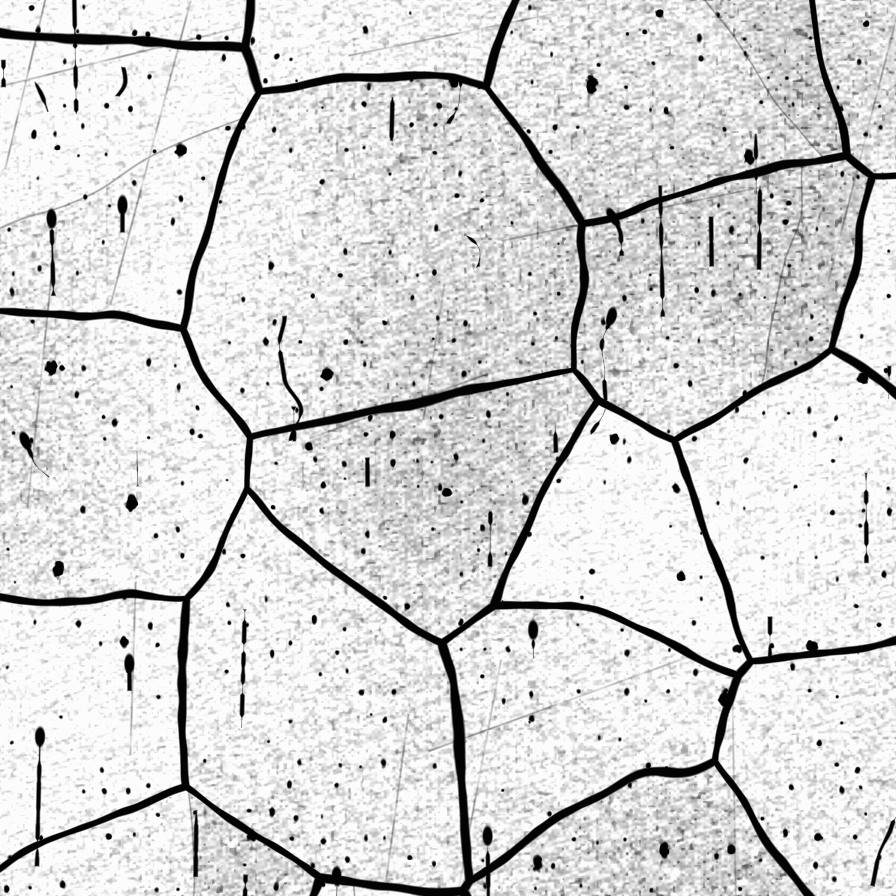
Write a WebGL 1 fragment shader that draws this texture.

```glsl
precision highp float;
// Etched metal under a microscope: white and grey grains with black boundaries.
// Grains are warped Voronoi cells; grey grit, twin bands, scratches, pits and
// broken, mostly vertical streaks are laid over them.
uniform vec2 u_resolution;

const float GRAINS = 3.5;       // grains across the canvas
const float BORDER = 0.0043;    // half width of a boundary
const float WHITE = 0.99;
const float INK = 0.01;

float hash(vec2 p) {
  return fract(sin(dot(p, vec2(127.1, 311.7))) * 43758.5453);
}

vec2 hash2(vec2 p) {
  return vec2(hash(p), hash(p + 57.3));
}

float noise(vec2 p) {
  vec2 i = floor(p), f = fract(p);
  f = f * f * (3.0 - 2.0 * f);
  return mix(mix(hash(i), hash(i + vec2(1, 0)), f.x),
             mix(hash(i + vec2(0, 1)), hash(i + vec2(1, 1)), f.x), f.y);
}

vec2 turn(vec2 p, float a) {
  return vec2(cos(a) * p.x + sin(a) * p.y, cos(a) * p.y - sin(a) * p.x);
}

float cover(float d, float soft) {
  return 1.0 - smoothstep(-soft, soft, d);
}

vec2 warp(vec2 p, float freq, float amount) {
  return p + amount * (vec2(noise(p * freq), noise(p * freq + 31.7)) - 0.5);
}

vec2 grainCentre(vec2 cell) {
  return cell + 0.08 + 0.84 * hash2(cell + 4.0);
}

// Distance to the nearest cell boundary, then the id of the cell
vec3 grainCell(vec2 p) {
  vec2 home = floor(p), cell = home;
  float nearest = 9.0, border = 9.0;
  for (int j = -1; j <= 1; j++)
    for (int i = -1; i <= 1; i++) {
      vec2 id = home + vec2(i, j);
      float d = length(grainCentre(id) - p);
      if (d < nearest) { nearest = d; cell = id; }
    }
  vec2 own = grainCentre(cell);
  for (int j = -2; j <= 2; j++)
    for (int i = -2; i <= 2; i++) {
      vec2 other = grainCentre(cell + vec2(i, j));
      vec2 gap = other - own;
      if (dot(gap, gap) > 0.0001)
        border = min(border, dot(0.5 * (own + other) - p, -normalize(gap)) * -1.0);
    }
  return vec3(border, cell);
}

// Small upright blots, at most one in each square of a grid
float pits(vec2 p, float count, float share, float radius, float soft) {
  vec2 id = floor(p * count);
  vec2 centre = (id + 0.25 + 0.5 * hash2(id + count)) / count;
  vec2 rnd = hash2(id + count * 3.0);
  vec2 q = (p - centre) * vec2(1.0, mix(1.1, 0.55, rnd.y));
  float size = radius * (0.55 + 0.75 * rnd.x) * (0.7 + 0.6 * noise(p * 260.0));
  return step(hash(id + 9.1), share) * cover(length(q) - size, soft);
}

// Broken black line, upright unless slanted, sometimes with a thick head
float streak(vec2 p, float seed, float soft) {
  vec2 rnd = hash2(vec2(seed, 2.7)), kind = hash2(vec2(seed, 8.3));
  float slanted = step(0.74, kind.x);
  float reach = 0.015 + 0.06 * kind.y * kind.y;
  vec2 q = turn(p - rnd, mix(0.06, 1.1, slanted) * (hash(vec2(seed, 5.9)) - 0.5));
  q.x += slanted * 0.022 * (noise(vec2(q.y * 28.0, seed)) - 0.5);
  float width = 0.0024 * smoothstep(0.15, 0.6, noise(vec2(q.y * 85.0, seed * 3.0)));
  float line = cover(max(abs(q.x) - width, abs(q.y) - reach), soft);
  float head = length((q - vec2(0.0, reach)) * vec2(1.0, 0.5)) - 0.0055;
  return max(line, step(0.75, hash(vec2(seed, 6.1))) * cover(head, soft));
}

// Long faint scratch, along the shallow polishing direction or steeply up
float scratch(vec2 p, float seed, float soft) {
  float steep = step(0.6, hash(vec2(seed, 12.4)));
  float angle = mix(0.28, 1.45, steep) + 0.3 * (hash(vec2(seed, 3.3)) - 0.5);
  vec2 q = turn(p - hash2(vec2(seed, 21.0)), angle);
  float reach = 0.05 + 0.2 * hash(vec2(seed, 17.0));
  float line = cover(max(abs(q.y) - 0.001, abs(q.x) - reach), soft);
  return line * (0.2 + 0.8 * noise(vec2(q.x * 60.0, seed)));
}

void main() {
  float side = min(u_resolution.x, u_resolution.y);
  vec2 p = gl_FragCoord.xy / side;
  float soft = max(0.8 / side, 0.0012);

  // Grains, some of them split by a twin plane
  vec2 bent = warp(warp(p, 5.0, 0.05), 17.0, 0.012);
  vec3 grain = grainCell(bent * GRAINS);
  vec2 cell = grain.yz;
  vec2 local = turn(bent - grainCentre(cell) / GRAINS, 6.28 * hash(cell + 2.2));
  float twinned = step(0.55, hash(cell + 7.7));
  float plane = local.x - 0.05;
  float tint = hash(cell + 14.0) + 0.35 * twinned * cover(-plane, soft);

  // Uneven tone and fine grit drawn out along the polishing direction
  float tone = 0.21 * smoothstep(0.3, 0.95, 0.55 * tint + 0.45 * noise(p * 4.0 + 3.0));
  vec2 polish = turn(p, 0.28);
  float grit = noise(p * 300.0);
  float brushed = noise(polish * vec2(90.0, 320.0));
  float shade = 1.03 - tone + 0.55 * (0.6 * grit + 0.4 * brushed - 0.5);
  shade -= 0.3 * smoothstep(0.7, 0.95, noise(p * 210.0 + 40.0)) * (0.4 + 4.0 * tone);
  shade = clamp(shade, 0.3, WHITE);

  // Faint lines
  float faint = 0.8 * twinned * cover(abs(plane) - 0.001, soft);
  for (int i = 0; i < 14; i++) faint = max(faint, scratch(p, float(i), soft));
  shade *= 1.0 - 0.45 * faint;

  // Black marks and boundaries
  float ink = max(pits(p, 38.0, 0.28, 0.0023, soft), pits(p + 0.37, 13.0, 0.22, 0.0052, soft));
  for (int i = 0; i < 34; i++) ink = max(ink, streak(p, float(i), soft));
  float halfWidth = BORDER * (0.8 + 0.4 * noise(p * 55.0));
  ink = max(ink, cover(grain.x / GRAINS - halfWidth, soft));

  gl_FragColor = vec4(vec3(mix(shade, INK, ink)), 1.0);
}
```
